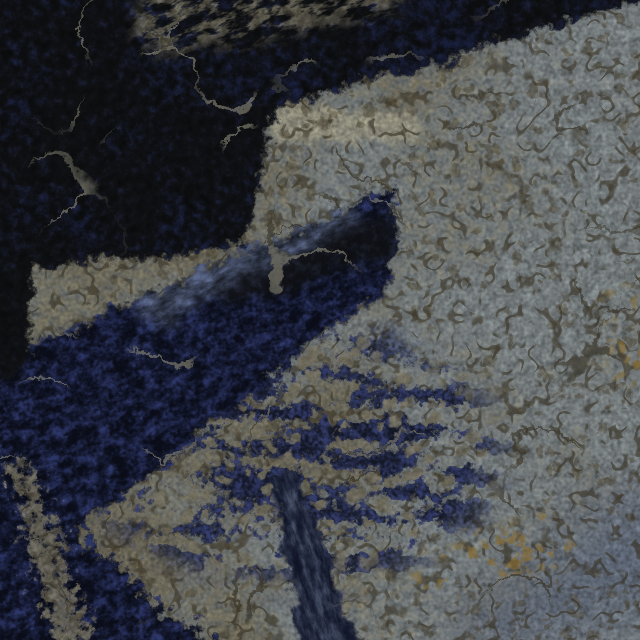
A WebGL 1 fragment shader for this texture:

```glsl
precision highp float;
uniform vec2 u_resolution;
const vec3 GREY = vec3(0.45, 0.475, 0.48);
const vec3 OLIVE = vec3(0.41, 0.395, 0.335);
const vec3 CREAM = vec3(0.56, 0.55, 0.48);
const vec3 BROWN = vec3(0.27, 0.24, 0.17);
const vec3 OCHRE = vec3(0.53, 0.42, 0.19);
const vec3 SLATE = vec3(0.30, 0.34, 0.43);
const vec3 BLUE = vec3(0.18, 0.22, 0.42);
const vec3 NAVY = vec3(0.08, 0.10, 0.19);
const vec3 BLACK = vec3(0.055, 0.06, 0.07);

vec2 hash2(vec2 p) {
  vec3 h = fract(p.xyx * vec3(0.1031, 0.1030, 0.0973));
  h += dot(h, h.yzx + 33.33);
  return fract((h.xx + h.yz) * h.zy);
}
float corner(vec2 cell, vec2 offset) { return dot(hash2(cell) * 2.0 - 1.0, offset); }
// Gradient noise, roughly -1 to 1
float noise(vec2 p) {
  vec2 i = floor(p), f = p - i, e = vec2(1.0, 0.0);
  vec2 w = f * f * (3.0 - 2.0 * f);
  float low = mix(corner(i, f), corner(i + e, f - e), w.x);
  float high = mix(corner(i + e.yx, f - e.yx), corner(i + 1.0, f - 1.0), w.x);
  return 1.8 * mix(low, high, w.y);
}
float fbm(vec2 p) {
  float sum = 0.0, gain = 0.55;
  for (int i = 0; i < 4; i++) {
    sum += gain * noise(p);
    p = mat2(1.6, 1.2, -1.2, 1.6) * p + 7.3;
    gain *= 0.6;
  }
  return sum;
}
// Distances to a line or tapered stroke, positive left or inside
float side(vec2 p, vec4 line) {
  vec2 d = normalize(line.zw - line.xy), r = p - line.xy;
  return d.x * r.y - d.y * r.x;
}
float taper(vec2 p, vec4 line, float ra, float rb) {
  vec2 d = line.zw - line.xy, r = p - line.xy;
  float t = clamp(dot(r, d) / dot(d, d), 0.0, 1.0);
  return mix(ra, rb, t) - length(r - d * t);
}
float cover(float d, float soft) { return smoothstep(-soft, soft, d); }
float fibres(vec2 p, vec2 dir, vec2 scale) {
  dir = normalize(dir);
  return fbm(scale * vec2(dot(p, dir), dot(p, vec2(-dir.y, dir.x))));
}
// Scattered round paint dabs
float dabs(vec2 p, float density) {
  float mask = 0.0;
  for (int k = 0; k < 9; k++) {
    vec2 cell = floor(p) + vec2(mod(float(k), 3.0), floor(float(k) / 3.0)) - 1.0;
    vec2 seed = hash2(cell + 19.0);
    float d = 0.2 + 0.28 * seed.y - length(p - cell - hash2(cell));
    mask = max(mask, cover(d, 0.12) * step(seed.x, density));
  }
  return mask;
}
// Short thin curved marks, following a noise contour
float flecks(vec2 p, float scale, float width, float sparsity) {
  float ridge = abs(noise(p * scale));
  return (1.0 - smoothstep(0.4 * width, width, ridge)) * cover(noise(p * scale * 0.8 + 8.0) - sparsity, 0.15);
}
void main() {
  vec2 p = gl_FragCoord.xy / u_resolution;
  float grain = fbm(p * 66.0), fine = noise(p * 170.0), broad = fbm(p * 5.0 + 3.0);
  vec2 q = p + 0.018 * vec2(fbm(p * 14.0), fbm(p * 14.0 + 31.0));
  q += 0.009 * vec2(fbm(p * 60.0 + 5.0), fbm(p * 60.0 + 12.0));

  // Mottled grey and olive ground
  float warmth = 0.3 + 1.2 * (0.6 - p.x) + 0.8 * broad + 0.7 * grain;
  vec3 color = mix(GREY, OLIVE, smoothstep(0.0, 1.0, warmth));
  color = mix(color, SLATE, 0.6 * cover(taper(q, vec4(0.78, 0.02, 1.0, 0.13), 0.05, 0.1), 0.1));
  color = mix(color, CREAM, 0.85 * cover(taper(q, vec4(0.45, 0.81, 0.64, 0.8), 0.03, 0.02), 0.008));
  color = mix(color, BROWN, 0.45 * dabs(q * 58.0, 0.25 + 0.3 * broad));
  color *= 1.0 + 0.3 * grain + 0.16 * fine;
  color = mix(color, BROWN * 0.8, 0.6 * flecks(p, 48.0, 0.2, 0.1));

  // Broken horizontal blue strokes between olive dabs
  float zone = 1.0 - length((q - vec2(0.46, 0.29)) * vec2(3.1, 4.8));
  float strokes = noise(q * vec2(9.0, 38.0)) + 0.8 * grain;
  float strokeMask = cover(strokes - 0.25 + 0.5 * zone, 0.2) * cover(zone, 0.2);
  vec3 blue = mix(NAVY * 0.7, BLUE, smoothstep(-0.5, 0.7, grain + 0.5 * fine));
  color = mix(color, blue, 0.92 * strokeMask);
  color = mix(color, OLIVE * (1.05 + 0.4 * grain), 0.9 * cover(zone, 0.3) * dabs(q * vec2(40.0, 48.0), 0.35));

  // Blue slopes with a lit upper edge and shadowed tip
  float slope = min(-side(q, vec4(0.0, 0.44, 0.6, 0.7)), side(q, vec4(0.12, 0.17, 0.58, 0.53)));
  slope = min(slope, 0.61 - q.x);
  float brush = fibres(p, vec2(1.0, 0.45), vec2(30.0, 56.0));
  blue = mix(NAVY * 0.5, BLUE, smoothstep(-0.6, 1.1, brush + 0.8 * grain + 0.3 * fine));
  float lit = cover(taper(q, vec4(0.25, 0.53, 0.54, 0.66), 0.035, 0.028), 0.02);
  blue = mix(blue, SLATE * (0.85 + 0.9 * brush), 0.8 * lit);
  float tip = taper(q, vec4(0.36, 0.54, 0.585, 0.625), 0.014, 0.035);
  blue = mix(blue, BLACK + 0.25 * max(grain, 0.0) * SLATE, 0.85 * cover(tip, 0.018));
  float foot = -side(q, vec4(0.0, 0.27, 0.32, 0.0)) + 0.04 * grain;
  float ridge = taper(q, vec4(0.03, 0.27, 0.11, 0.02), 0.014, 0.028) + 0.04 * grain;
  float blueMask = max(cover(max(slope, tip) + 0.02 * grain, 0.008), cover(foot, 0.01));
  color = mix(color, blue, blueMask * (1.0 - 0.85 * cover(ridge, 0.01)));

  // Black mass with a pale brushed patch
  float mass = min(side(q, vec4(0.0, 0.575, 0.36, 0.61)), side(q, vec4(0.38, 0.6, 0.43, 0.83)));
  mass = max(mass, taper(q, vec4(0.0, 0.6, 0.0, 0.45), 0.055, 0.04));
  mass = max(mass, side(q, vec4(0.41, 0.825, 0.98, 0.99))) + 0.015 * grain;
  vec3 black = mix(BLACK, NAVY, cover(grain + broad - 0.4, 0.6)) * (1.0 + 0.5 * grain);
  float sweep = fibres(p, vec2(1.0, 0.4), vec2(22.0, 54.0));
  float brushed = cover(taper(q, vec4(0.27, 0.97, 0.6, 1.01), 0.055, 0.025), 0.03);
  black = mix(black, OLIVE * (0.95 + 0.6 * grain), 0.85 * brushed * cover(sweep - 0.03, 0.2));
  color = mix(color, black, cover(mass, 0.006));

  // Dark tapering post
  float post = taper(q, vec4(0.445, 0.24, 0.525, -0.03), 0.02, 0.046);
  float wood = fibres(p, vec2(0.3, -1.0), vec2(18.0, 70.0)) + 0.4 * grain;
  color = mix(color, mix(NAVY * 0.8, SLATE, smoothstep(-0.6, 1.0, wood)), cover(post, 0.005));

  // Ochre clusters, then cracks in contrast with the paint
  float cluster = max(taper(q, vec4(0.97, 0.52, 0.99, 0.44), 0.025, 0.04), taper(q, vec4(0.68, 0.1, 0.86, 0.155), 0.035, 0.04));
  color = mix(color, OCHRE, 0.65 * cover(cluster, 0.02) * dabs(q * 60.0, 0.4));
  float light = smoothstep(0.15, 0.32, dot(color, vec3(0.333)));
  float cracks = max(flecks(q, 7.0, 0.025, 0.35), flecks(q + 4.0, 10.0, 0.035, 0.35));
  color = mix(color, mix(CREAM, BROWN * 0.7, light), 0.6 * cracks);
  gl_FragColor = vec4(color, 1.0);
}
```
